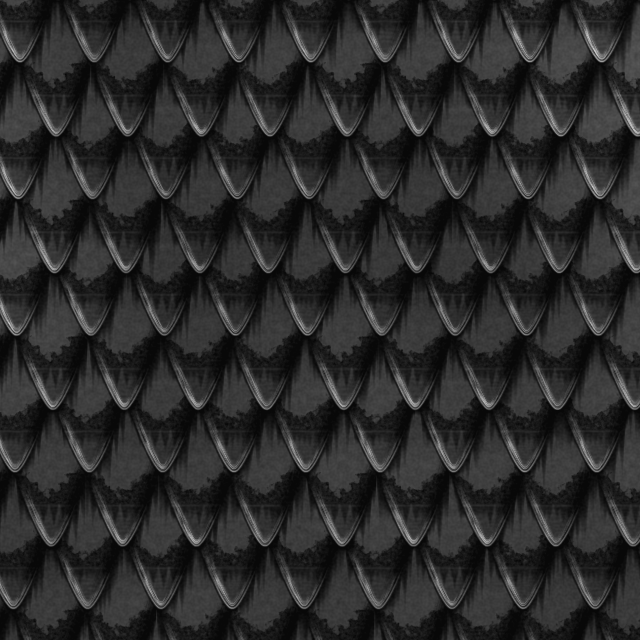
Give the GLSL for this pattern, as a WebGL 2 fragment shader.

```glsl
#version 300 es
precision highp float;
uniform vec2 u_resolution;
out vec4 fragColor;

const vec2 SCALES = vec2(8.80, 9.366);   // scales across, rows up
const vec2 FIRST_TIP = vec2(0.19, 0.451);
const vec2 ODD_ROW_SHIFT = vec2(0.47, -0.085);
const float LEAN = 0.0115;               // sideways drift per row
const float TIP_JITTER = 0.045;
const float EDGE_HEIGHT = 1.18;
const float EDGE_POWER = 1.35;
const float TIP_ROUND = 0.04;
const float SHORE = 0.63;                // shore height above the tip, in rows
const float SKY = 0.245;
const float WATER = 0.20;
const float TREE = 0.095;
const float RIM_LIGHT = 0.42;
const float SHADOW = 0.78;
const float GRAIN = 0.035;

float hash(vec2 p) {
    vec3 q = fract(vec3(p.xyx) * 0.1031);
    q += dot(q, q.yzx + 33.33);
    return fract((q.x + q.y) * q.z);
}

vec2 gradient(vec2 cell) {
    float angle = 6.2832 * hash(cell);
    return vec2(cos(angle), sin(angle));
}

// Gradient noise, roughly -0.7 to 0.7
float noise(vec2 p) {
    vec2 i = floor(p), f = p - i;
    vec2 w = f * f * f * (f * (f * 6.0 - 15.0) + 10.0);
    vec2 e = vec2(1.0, 0.0);
    float low = mix(dot(gradient(i), f), dot(gradient(i + e), f - e), w.x);
    float high = mix(dot(gradient(i + e.yx), f - e.yx), dot(gradient(i + 1.0), f - 1.0), w.x);
    return mix(low, high, w.y);
}

float fractalNoise(vec2 p) {
    return noise(p) + 0.5 * noise(p * 2.03 + 17.0) + 0.25 * noise(p * 4.1 + 41.0);
}

// Height and slope of the lower edge at a sideways offset from the tip
vec2 lowerEdge(float x) {
    float r = sqrt(x * x + TIP_ROUND * TIP_ROUND);
    float a = max(2.0 * (r - TIP_ROUND), 0.0);
    float slope = 2.0 * EDGE_HEIGHT * EDGE_POWER * pow(a, EDGE_POWER - 1.0) * x / r;
    return vec2(EDGE_HEIGHT * pow(a, EDGE_POWER), slope);
}

// Hazy sky, tree line, shore and water
float landscape(vec2 p, vec2 seed) {
    float rough = fractalNoise(p * vec2(9.0, 8.0) + seed);
    float treeTop = 0.77 + 0.28 * smoothstep(0.02, 0.4, abs(p.x + 0.04)) + 0.16 * rough;
    float tone = SKY + 0.03 * rough - 0.05 * smoothstep(1.2, 1.9, p.y);
    float foliage = TREE + 0.07 * fractalNoise(p * 19.0 + seed);
    tone = mix(foliage, tone, smoothstep(-0.03, 0.07, p.y - treeTop));
    // Reflections hang from the shore
    float reach = 0.17 + 0.28 * noise(vec2(p.x * 14.0, 2.0) + seed);
    float reflection = 1.0 - smoothstep(reach - 0.12, reach + 0.08, SHORE - p.y);
    float water = WATER - 0.10 * reflection + 0.03 * noise(p * vec2(6.0, 28.0) + seed);
    tone = mix(water, tone, smoothstep(-0.015, 0.015, p.y - SHORE));
    return tone + 0.05 * exp(-pow((p.y - SHORE + 0.03) / 0.018, 2.0));
}

// Surface of one scale; d is the distance inside its edge
float scaleTone(vec2 p, float d, vec2 seed) {
    float tone = landscape(p, seed);
    float right = smoothstep(-0.03, 0.12, p.x), left = 1.0 - right;
    float streak = fractalNoise(vec2(d * 32.0, p.y * 5.0 + p.x * 2.0) + seed);
    // Dark flank on the right and dark upper corners
    float flank = right * smoothstep(0.1, 0.65, p.y) * smoothstep(0.26, 0.03, d + 0.04 * streak);
    float corner = left * smoothstep(0.7, 1.05, p.y) * smoothstep(0.15, 0.0, d);
    tone *= 1.0 - 0.75 * max(flank, corner);
    // Broad light on the left, thin light on the right, pale cup at the tip
    float broad = exp(-pow((d - 0.065) / 0.052, 2.0)) * left * smoothstep(1.08, 0.25, p.y);
    float thin = exp(-pow((d - 0.055) / 0.03, 2.0)) * right * smoothstep(0.7, 0.08, p.y);
    float cup = exp(-pow((d - 0.075) / 0.05, 2.0)) * smoothstep(0.24, 0.04, p.y);
    tone += RIM_LIGHT * max(broad, max(0.45 * thin, 0.8 * cup)) * max(0.75 + 0.9 * streak, 0.1);
    // Fine crease and bright lip
    float fade = smoothstep(0.75, 0.0, p.y);
    tone -= 0.16 * fade * exp(-pow((d - 0.034) / 0.012, 2.0));
    return tone + 0.17 * fade * exp(-pow((d - 0.012) / 0.012, 2.0));
}

void main() {
    vec2 uv = gl_FragCoord.xy / u_resolution;
    vec2 q = uv * SCALES - FIRST_TIP;
    float soft = max(SCALES.x / u_resolution.x, SCALES.y / u_resolution.y);
    float baseRow = floor(q.y);
    float tone = 0.06;

    // Lower rows first; each higher row overlaps and shades them
    for (int k = -2; k <= 2; k++) {
        float row = baseRow + float(k);
        float odd = mod(row, 2.0);
        vec2 p = q - vec2(row * LEAN, row) - odd * ODD_ROW_SHIFT;
        float column = floor(p.x + 0.5);
        vec2 id = vec2(mod(column, 4.0), odd);
        p.x -= column + TIP_JITTER * (2.0 * hash(id + 3.0) - 1.0);
        vec2 edge = lowerEdge(p.x);
        float rise = p.y - edge.x;
        float d = rise * inversesqrt(1.0 + edge.y * edge.y);

        // Ragged shadow, longest below the right flank
        float side = smoothstep(0.0, 0.3, p.x) + smoothstep(-0.25, -0.5, p.x);
        float drip = 0.5 + noise(vec2(q.x * 17.0, row * 3.7));
        float reach = 0.08 + 0.75 * side * max(drip, 0.1);
        tone *= 1.0 - SHADOW * (1.0 - smoothstep(0.0, reach, -rise));

        float surface = scaleTone(p, max(d, 0.0), id * 13.0 + 5.0);
        tone = mix(tone, surface, smoothstep(-soft, soft, d));
    }

    // Uneven exposure and grain
    tone *= 0.95 + 0.22 * noise(uv * 2.6 + 7.0) + 0.25 * pow(abs(uv.x - 0.5) * 2.0, 3.0) * uv.y;
    tone += GRAIN * noise(uv * 230.0) + 0.5 * GRAIN * noise(uv * 97.0 + 31.0);
    fragColor = vec4(vec3(clamp(tone, 0.03, 0.8)), 1.0);
}
```
